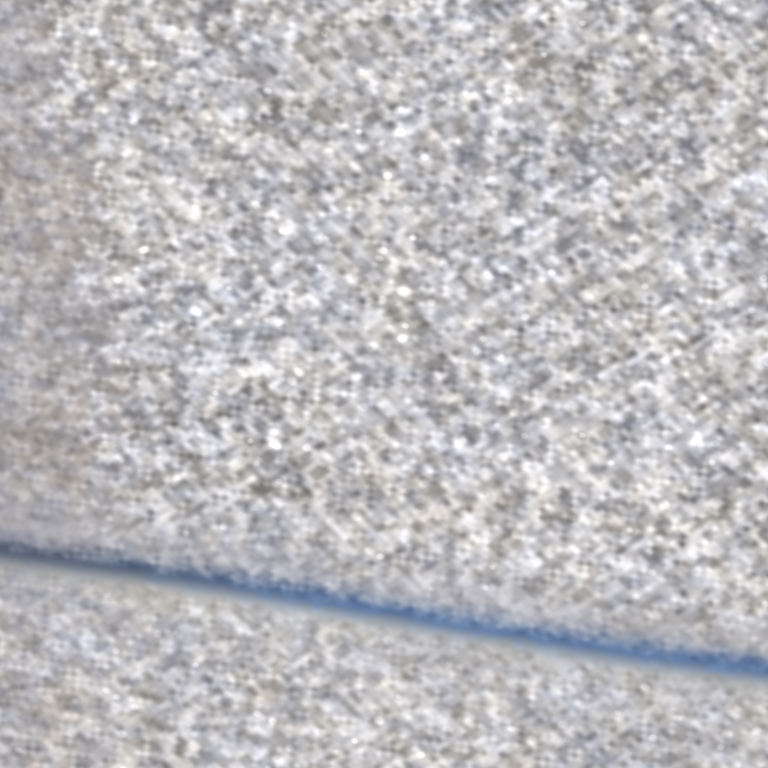
A WebGL 2 fragment shader for this texture:

```glsl
#version 300 es
precision highp float;
// Pale glittering stone surface crossed by a soft, slanting blue groove.
// Rotated layers of value noise form the grain, jittered dots the sparkles;
// a duller band on the left and the groove's shading are blended over them.

uniform vec2 u_resolution;
out vec4 fragColor;

const float COARSE_FREQ = 82.0;      // grains per canvas width
const float FINE_FREQ = 145.0;
const float SPARKLE_FREQ = 42.0;
const float SPARKLE_SHARE = 0.28;    // part of the cells that hold a sparkle
const float SPARKLE_GAIN = 0.17;
const float GRAIN_CONTRAST = 0.62;
const float GRAIN_TILT = -0.22;      // radians
const float GRAIN_STRETCH = 1.22;
const float TINT_AMOUNT = 0.035;
const float MOTTLE_AMOUNT = 0.05;
const float BAND_EDGE = 0.155;       // right border of the dull band
const float GROOVE_START = 0.284;    // groove height at the left border
const float GROOVE_SLOPE = -0.157;
const float GROOVE_WIDTH = 0.016;
const float HALO_WIDTH = 0.050;

const vec3 STONE = vec3(0.750, 0.743, 0.750);
const vec3 DULL_STONE = vec3(0.680, 0.665, 0.672);
const vec3 GROOVE_GREY = vec3(0.32, 0.36, 0.44);
const vec3 GROOVE_BLUE = vec3(0.34, 0.45, 0.62);
const vec3 SHADOW = vec3(0.63, 0.635, 0.69);
const vec3 LOWER_LIP = vec3(0.69, 0.70, 0.67);

float hash(vec2 p) {
    return fract(sin(dot(p, vec2(127.1, 311.7))) * 43758.5453);
}

mat2 rotation(float a) {
    float c = cos(a), s = sin(a);
    return mat2(c, s, -s, c);
}

float valueNoise(vec2 p) {
    vec2 cell = floor(p), f = fract(p);
    f = f * f * (3.0 - 2.0 * f);
    float low = mix(hash(cell), hash(cell + vec2(1, 0)), f.x);
    float high = mix(hash(cell + vec2(0, 1)), hash(cell + vec2(1, 1)), f.x);
    return mix(low, high, f.y);
}

// Soft round dots of varied size, one per chosen cell.
float sparkles(vec2 p) {
    vec2 cell = floor(p);
    float glow = 0.0;
    for (int j = -1; j <= 1; j++) {
        for (int i = -1; i <= 1; i++) {
            vec2 id = cell + vec2(i, j);
            vec2 centre = id + vec2(hash(id + 3.7), hash(id + 19.3));
            float radius = mix(0.16, 0.36, hash(id + 41.9));
            float lit = step(hash(id + 67.1), SPARKLE_SHARE);
            float dot1 = 1.0 - smoothstep(0.35 * radius, 1.25 * radius, length(p - centre));
            glow = max(glow, lit * dot1 * mix(0.4, 1.0, hash(id + 83.3)));
        }
    }
    return glow;
}

void main() {
    vec2 uv = gl_FragCoord.xy / u_resolution;

    // Grain, centred on zero
    vec2 p = rotation(-GRAIN_TILT) * uv * vec2(1.0);
    p.x /= GRAIN_STRETCH;
    float coarse = valueNoise(p * COARSE_FREQ + 11.0);
    float fine = valueNoise(rotation(0.65) * p * FINE_FREQ + 57.0);
    float grain = 0.55 * coarse + 0.45 * fine - 0.5;
    float mottle = valueNoise(uv * 9.0 + 5.0) + valueNoise(rotation(0.8) * uv * 19.0) - 1.0;
    float tint = valueNoise(p * 60.0 + 131.0) + 0.6 * valueNoise(uv * 12.0 + 71.0) - 0.8;

    // Regions: groove distance and the dull band with its ragged border
    float ragged = 0.05 * mottle + 0.06 * grain;
    float border = BAND_EDGE - 0.07 * smoothstep(0.7, 1.0, uv.y);
    float open = smoothstep(border - 0.05, border + 0.03, uv.x + ragged);
    float bend = 0.006 * sin(uv.x * 6.2832);
    float d = uv.y - (GROOVE_START + GROOVE_SLOPE * uv.x + bend * 0.5);
    float below = smoothstep(0.01, -0.01, d);
    open = mix(open, mix(0.45, 1.0, smoothstep(0.0, 0.3, uv.x + ragged)), below);

    // Stone
    float calm = exp(-pow(d / 0.075, 2.0));
    float contrast = GRAIN_CONTRAST * mix(0.55, 1.0, open) * (1.0 - 0.4 * calm);
    contrast *= 1.0 - 0.15 * below;
    vec3 color = mix(DULL_STONE, STONE, open);
    color += contrast * grain + MOTTLE_AMOUNT * mottle;
    color += SPARKLE_GAIN * sparkles(p * SPARKLE_FREQ) * mix(0.3, 1.0, open) * (1.0 - 0.5 * calm);
    color += TINT_AMOUNT * tint * vec3(0.8, 0.2, -1.2);

    // Groove: wide shadow above, faint lip below, dark core
    float side = d > 0.0 ? HALO_WIDTH : 0.6 * HALO_WIDTH;
    float halo = exp(-pow(d / side, 2.0));
    color = mix(color, mix(SHADOW, LOWER_LIP, below), 0.5 * halo);
    float rough = d + 0.012 * grain;
    float core = exp(-pow(rough / GROOVE_WIDTH, 2.0));
    vec3 grooveColor = mix(GROOVE_GREY, GROOVE_BLUE, smoothstep(0.0, 0.5, uv.x));
    color = mix(color, grooveColor + 0.15 * grain, 0.88 * core);

    fragColor = vec4(clamp(color, 0.0, 1.0), 1.0);
}
```
